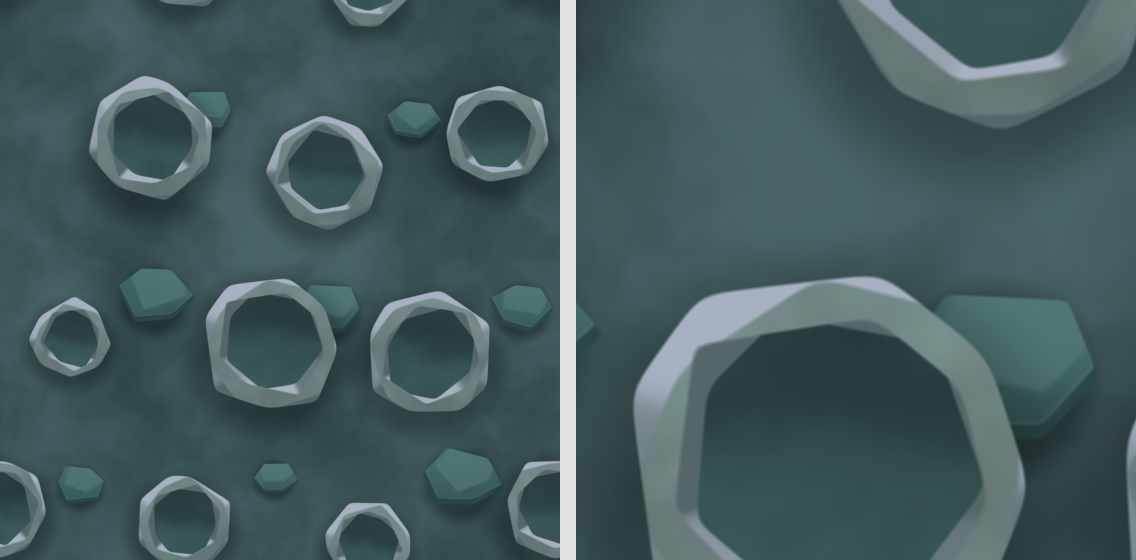
Left: the whole. Right: its middle third, enlarged.
Write a Shadertoy shader that draws this texture.

```glsl
// Pale chipped stone rings and small teal pebbles scattered on a murky sea-green floor.
// Objects sit on a wrapped, jittered lattice; their facets are smooth maxima of half planes.
// The floor is layered gradient noise whose lattice wraps, so the square tiles.

const float TAU = 6.2831853;
const int RINGS = 9;
const int PEBBLES = 8;

const vec3 FLOOR_DARK = vec3(0.185, 0.267, 0.277);
const vec3 FLOOR_LIGHT = vec3(0.285, 0.388, 0.400);
const vec3 HOLE_DARK = vec3(0.165, 0.240, 0.247);
const vec3 HOLE_TEAL = vec3(0.225, 0.340, 0.338);
const vec3 RING_SHADE = vec3(0.330, 0.400, 0.405);
const vec3 RING_FACE = vec3(0.425, 0.505, 0.500);
const vec3 RING_LIT = vec3(0.655, 0.695, 0.760);
const vec3 PEBBLE_SIDE = vec3(0.170, 0.275, 0.275);
const vec3 PEBBLE_FACE = vec3(0.245, 0.390, 0.378);
const vec3 PEBBLE_CROWN = vec3(0.330, 0.480, 0.468);

vec2 hash2(vec2 p) {
    vec3 h = fract(p.xyx * vec3(0.1031, 0.1030, 0.0973));
    h += dot(h, h.yzx + 33.33);
    return fract((h.xx + h.yz) * h.zy);
}

vec2 gradientAt(vec2 cell, float period, float seed) {
    float angle = TAU * hash2(mod(cell, period) + seed).x;
    return vec2(cos(angle), sin(angle));
}

// Gradient noise that repeats after a whole number of cells.
float gradientNoise(vec2 uv, float period, float seed) {
    vec2 p = uv * period, i = floor(p), f = p - i;
    vec2 u = f * f * f * (f * (f * 6.0 - 15.0) + 10.0);
    vec2 e = vec2(1.0, 0.0);
    float a = dot(gradientAt(i, period, seed), f);
    float b = dot(gradientAt(i + e.xy, period, seed), f - e.xy);
    float c = dot(gradientAt(i + e.yx, period, seed), f - e.yx);
    float d = dot(gradientAt(i + e.xx, period, seed), f - e.xx);
    return mix(mix(a, b, u.x), mix(c, d, u.x), u.y);
}

float cloud(vec2 uv, float period, float seed) {
    float sum = 0.0, gain = 1.0;
    for (int i = 0; i < 5; i++) {
        sum += gain * gradientNoise(uv, period, seed + 17.0 * float(i));
        period *= 2.0;
        gain *= 0.56;
    }
    return sum;
}

// Irregular rounded polygon: xy is the facet direction, z the distance to its edge.
vec3 facets(vec2 p, float radius, float seed, int sides) {
    const float sharpness = 28.0;
    vec2 direction = vec2(0.0);
    float total = 0.0;
    for (int i = 0; i < sides; i++) {
        vec2 h = hash2(vec2(float(i) + 3.0, seed));
        float angle = TAU * (float(i) + 0.5 * (h.x - 0.5)) / float(sides) + seed;
        vec2 n = vec2(cos(angle), sin(angle));
        float weight = exp(sharpness * (dot(p, n) / radius - 0.89 - 0.12 * h.y));
        direction += weight * n;
        total += weight;
    }
    return vec3(direction / total, radius * log(total) / sharpness);
}

float fill(float d, float soft) {
    return 1.0 - smoothstep(-soft, soft, d);
}

float shadow(vec2 p, float radius) {
    float d = length(p + radius * vec2(0.05, 0.20)) / radius - 1.0;
    return 1.0 - smoothstep(-0.15, 0.42, d);
}

vec2 latticePoint(float n, float jitter, float seed) {
    return vec2(n, mod(3.0 * n, 9.0)) / 9.0 + jitter * (hash2(vec2(n, seed)) - 0.5);
}

vec2 wrapped(vec2 p) {
    return fract(p + 0.5) - 0.5;
}

vec3 paintPebble(vec3 color, vec2 p, float r, float seed, float grain, float soft) {
    color *= 1.0 - 0.30 * shadow(p, r);
    p *= vec2(0.86, 1.12);
    vec3 outline = facets(p, r, seed, 6);
    vec3 top = facets(p - r * vec2(0.0, 0.17), r * 0.96, seed, 6);
    vec3 crown = facets(p - r * vec2(0.12, 0.50), r * 0.80, seed + 3.0, 5);
    vec3 face = PEBBLE_FACE * (1.0 + 0.12 * p.y / r + 0.10 * grain);
    vec3 stone = mix(PEBBLE_SIDE, face, fill(top.z, soft));
    stone = mix(stone, PEBBLE_CROWN, 0.65 * fill(max(crown.z, top.z), 2.0 * soft));
    stone += 0.05 * fill(abs(top.z) - 0.001, soft);
    return mix(color, stone, fill(outline.z, soft));
}

vec3 paintRing(vec3 color, vec2 p, float r, float seed, float grain, float soft) {
    color *= 1.0 - 0.27 * shadow(p, r);
    vec3 outer = facets(p, r, seed, 8);
    vec3 face = facets(p + r * vec2(0.0, 0.05), r * 0.945, seed + 0.2, 8);
    vec3 hole = facets(p, r * 0.75, seed + 5.0, 7);
    vec3 pit = facets(p - r * vec2(0.0, 0.015), r * 0.69, seed + 5.3, 7);

    // Outer bevel, flat top, inner wall, then the shaded floor inside.
    vec3 bevel = mix(RING_SHADE, RING_LIT, smoothstep(-0.7, 0.65, outer.y));
    vec3 flatTop = RING_FACE * (1.0 + 0.07 * face.y + 0.12 * grain);
    vec3 wall = mix(RING_SHADE, RING_LIT, smoothstep(0.35, 0.95, -hole.y));
    float depth = smoothstep(-0.35, 0.30, p.y / r + 0.45 * grain + 0.15 * p.x / r);
    vec3 inside = mix(HOLE_TEAL, HOLE_DARK, depth) * (1.0 + 0.15 * grain);

    vec3 ring = mix(bevel, flatTop, fill(face.z, 1.3 * soft));
    ring = mix(ring, wall, fill(hole.z, 1.3 * soft));
    ring = mix(ring, inside, fill(max(pit.z, hole.z), soft));
    return mix(color, ring, fill(outer.z, soft));
}

void mainImage(out vec4 fragColor, in vec2 fragCoord) {
    vec2 uv = fragCoord / iResolution.xy;
    float soft = max(0.0014, 0.9 / iResolution.y);
    float grain = cloud(uv, 9.0, 41.0);
    float murk = cloud(uv + 0.03 * grain, 3.0, 7.0) + 0.15 * grain;
    vec3 color = mix(FLOOR_DARK, FLOOR_LIGHT, smoothstep(-0.75, 0.75, murk));

    for (int i = 0; i < PEBBLES; i++) {
        float n = float(i);
        vec2 p = wrapped(uv - latticePoint(n, 0.05, 23.0) - vec2(0.167, 0.13));
        float r = mix(0.029, 0.058, fract(n * 0.618 + 0.2));
        if (length(p) < 2.0 * r) color = paintPebble(color, p, r, n + 11.0, grain, soft);
    }
    for (int i = 0; i < RINGS; i++) {
        float n = float(i);
        vec2 p = wrapped(uv - latticePoint(n, 0.07, 5.0) - vec2(0.02, 0.06));
        float r = mix(0.068, 0.130, fract(n * 0.618 + 0.4));
        if (length(p) < 2.0 * r) color = paintRing(color, p, r, n + 1.0, grain, soft);
    }
    fragColor = vec4(color, 1.0);
}
```
